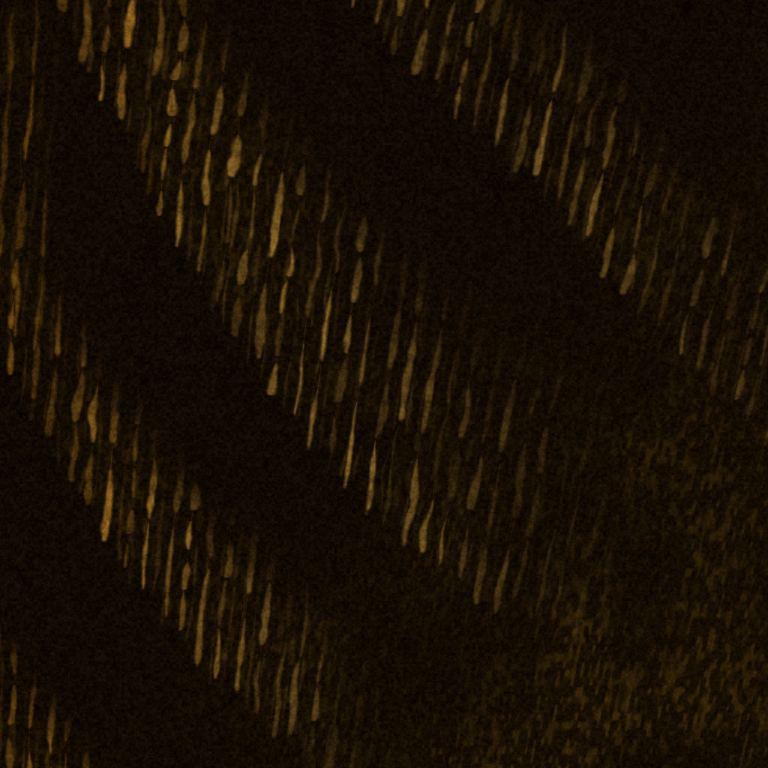
Give the GLSL for this texture, as a WebGL 2 fragment shader.

```glsl
#version 300 es
precision highp float;

uniform vec2 u_resolution;
out vec4 fragColor;

const int BAND_COUNT = 5;
// Lower border of each band, measured from the top: offset, slope, curve; then thickness
const vec4 BAND_SHAPE[BAND_COUNT] = vec4[](
    vec4(-0.18, 2.50, -1.55, 0.40),
    vec4(-0.50, 1.08, 0.00, 0.28),
    vec4(0.455, 2.00, -1.70, 0.24),
    vec4(1.00, 1.50, 0.00, 0.20),
    vec4(0.42, 0.50, 0.00, 0.60));
// Brightness, and the x range over which each band fades out
const vec3 BAND_LIGHT[BAND_COUNT] = vec3[](
    vec3(1.08, 0.30, 0.90),
    vec3(0.72, 0.70, 1.40),
    vec3(0.92, 0.28, 0.56),
    vec3(0.92, 0.12, 0.25),
    vec3(0.75, 0.02, 0.09));

const vec3 SHADOW = vec3(0.060, 0.035, 0.005);
const vec3 AMBER = vec3(0.56, 0.37, 0.09);
const vec3 STRAW = vec3(0.55, 0.41, 0.16);
const vec3 OLIVE = vec3(0.33, 0.235, 0.05);

float hash(vec2 p) {
    vec3 q = fract(vec3(p.xyx) * 0.1031);
    q += dot(q, q.yzx + 33.33);
    return fract((q.x + q.y) * q.z);
}

float noise(vec2 p) {
    vec2 cell = floor(p);
    vec2 f = fract(p);
    f = f * f * (3.0 - 2.0 * f);
    float low = mix(hash(cell), hash(cell + vec2(1, 0)), f.x);
    float high = mix(hash(cell + vec2(0, 1)), hash(cell + vec2(1, 1)), f.x);
    return mix(low, high, f.y);
}

// Horizontal coordinate that stays constant along a leaning streak
float leaned(vec2 p) {
    return p.x - (0.06 + 0.20 * p.x) * (p.y - 0.5);
}

// Tapered streaks stacked upward from the lower border of a band
float streaks(vec2 p, vec4 shape, float columns, float seed) {
    float wobble = (noise(p * vec2(18.0, 26.0) + seed) - 0.5) * 0.007;
    float s = leaned(p) + wobble;
    float column = floor(s * columns);
    vec2 id = vec2(column + 50.0, seed);
    float center = (column + 0.5 + 0.3 * (hash(id) - 0.5)) / columns;

    float x = p.x + center - s;
    float border = 1.0 - (shape.x + shape.y * x + shape.z * x * x);
    float height = p.y - border + 0.04 * (hash(id + 7.3) - 0.5);
    float cellLength = mix(0.05, 0.17, hash(id + 13.7));
    float row = floor(height / cellLength);
    if (row < 0.0) return 0.0;

    vec2 cell = id + vec2(0.0, 31.0 * (row + 1.0));
    float q = fract(height / cellLength) / mix(0.7, 1.0, hash(cell + 3.1));
    float taper = 1.4 * pow(clamp(q, 0.0, 1.0), 0.3) * pow(max(1.0 - q, 0.0), 0.5);
    float ragged = mix(0.65, 1.35, noise(p * 70.0 + seed));
    float halfWidth = mix(0.13, 0.28, hash(cell + 5.9)) / columns * taper * ragged;
    float blur = 0.0028;
    float cover = smoothstep(-blur, blur, halfWidth - 0.0010 - abs(s - center));
    float level = mix(0.30, 1.10, hash(cell + 9.4));
    float fade = 1.0 - smoothstep(0.45, 1.10, height / shape.w);
    return cover * level * fade * smoothstep(0.0, 0.08, q);
}

// Soft coverage of the whole band, used for the dim glow between streaks
float bandGlow(vec2 p, vec4 shape) {
    float border = 1.0 - (shape.x + shape.y * p.x + shape.z * p.x * p.x);
    float height = p.y - border;
    return smoothstep(-0.01, 0.05, height)
         * (1.0 - smoothstep(0.6 * shape.w, 1.1 * shape.w, height));
}

void main() {
    vec2 p = gl_FragCoord.xy / u_resolution;

    // Streaked bands
    float light = 0.0;
    float glow = 0.0;
    for (int i = 0; i < BAND_COUNT; i++) {
        vec4 shape = BAND_SHAPE[i];
        vec3 lamp = BAND_LIGHT[i];
        float seed = 17.0 * float(i) + 4.0;
        float strength = lamp.x * (1.0 - smoothstep(lamp.y, lamp.z, p.x));
        float coarse = streaks(p, shape, 35.0, seed);
        float fine = 0.28 * streaks(p, shape, 55.0, seed + 101.0);
        light = max(light, strength * max(coarse, fine));
        glow = max(glow, strength * bandGlow(p, shape));
    }

    // Fine vertical mottle, strongest at the lower right and inside the bands
    vec2 fiber = vec2(leaned(p), p.y);
    float mottle = smoothstep(0.40, 0.95, noise(fiber * vec2(190.0, 90.0)));
    float patches = 0.3 + 1.3 * noise(p * 12.0 + 20.0);
    float lowerRight = smoothstep(0.95, 1.75, p.x + 1.0 - p.y);
    float haze = patches * (0.24 * lowerRight + 0.13 * glow + 0.01);

    // Colour and grain
    vec3 streakColor = mix(AMBER, STRAW, smoothstep(0.0, 0.45, p.x));
    vec3 color = SHADOW + OLIVE * haze * (0.25 + mottle);
    color = mix(color, streakColor, light * mix(0.70, 1.1, noise(p * 120.0)));
    float grain = noise(p * 256.0) + noise(p * 490.0 + 60.0) - 1.0;
    color += grain * vec3(0.048, 0.040, 0.019) * (1.0 + light);
    fragColor = vec4(max(color, 0.0), 1.0);
}
```
